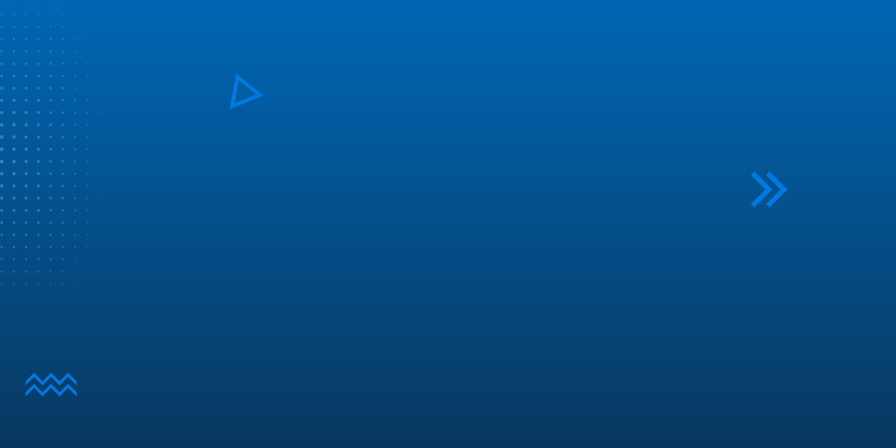
A WebGL 2 fragment shader for this background:

```glsl
#version 300 es
precision highp float;

uniform vec2 u_resolution;
out vec4 fragColor;

#define TOP_COLOR vec3(0.0, 0.402, 0.706)
#define BOTTOM_COLOR vec3(0.031, 0.218, 0.375)
#define ACCENT vec3(0.0, 0.475, 0.89)
#define DOT_COLOR vec3(0.36, 0.66, 0.84)
#define DOT_SPACING 0.0273
#define DOT_RADIUS 0.0042
#define DOT_EXTENT vec2(0.24, 0.385)
#define ZIGZAG_PERIOD 0.038

// Pixel-wide coverage of a signed distance
float coverage(float dist, float pixel) {
    return clamp(0.5 - dist / pixel, 0.0, 1.0);
}

// Signed distance to the line through a and b, positive on its left
float edgeDistance(vec2 p, vec2 a, vec2 b) {
    vec2 along = normalize(b - a);
    return dot(p - a, vec2(-along.y, along.x));
}

// Mitred outline of a clockwise triangle
float triangleOutline(vec2 p, vec2 a, vec2 b, vec2 c, float halfWidth) {
    float inside = max(edgeDistance(p, a, b),
                   max(edgeDistance(p, b, c), edgeDistance(p, c, a)));
    return abs(inside) - halfWidth;
}

// Right-pointing chevron with its tip at the origin and square ends
float chevron(vec2 p, float armLength, float halfWidth) {
    float across = (p.x + abs(p.y)) * 0.7071;
    float along = (abs(p.y) - p.x) * 0.7071;
    return max(abs(across) - halfWidth, along - armLength);
}

// Three zigzag periods starting at the origin
float zigzag(vec2 p, float halfWidth) {
    float halfPeriod = 0.5 * ZIGZAG_PERIOD;
    float wave = halfPeriod - abs(mod(p.x, ZIGZAG_PERIOD) - halfPeriod);
    float stroke = abs(p.y - wave) * 0.7071 - halfWidth;
    float span = 1.5 * ZIGZAG_PERIOD;
    return max(stroke, abs(p.x - span) - span);
}

// Halftone grid whose dots shrink away from the left edge
float halftone(vec2 p, float pixel) {
    vec2 origin = vec2(0.0038, 0.9945);
    vec2 center = floor((p - origin) / DOT_SPACING + 0.5) * DOT_SPACING + origin;
    vec2 reach = abs(center - vec2(0.0, 0.665)) / DOT_EXTENT;
    float falloff = pow(pow(reach.x, 3.0) + pow(reach.y, 3.0), 1.0 / 3.0);
    float strength = clamp(1.0 - falloff, 0.0, 1.0);
    float radius = DOT_RADIUS * sqrt(strength);
    float visible = min(1.0, 2.0 * radius / pixel);
    return coverage(length(p - center) - radius, pixel) * visible
         * mix(0.25, 0.55, strength);
}

void main() {
    float pixel = 1.0 / u_resolution.y;
    vec2 p = gl_FragCoord.xy * pixel;

    // Vertical gradient and dots
    vec3 color = mix(BOTTOM_COLOR, TOP_COLOR, p.y);
    color = mix(color, DOT_COLOR, halftone(p, pixel));

    // Accent shapes
    float shape = triangleOutline(p, vec2(0.530, 0.828), vec2(0.580, 0.788),
                                  vec2(0.518, 0.763), 0.0041);
    for (int i = 0; i < 2; i++) {
        float k = float(i);
        shape = min(shape, chevron(p - vec2(1.716 + 0.034 * k, 0.577), 0.051, 0.0054));
        shape = min(shape, zigzag(p - vec2(0.057, 0.1445 - 0.0245 * k), 0.0032));
    }
    color = mix(color, ACCENT, coverage(shape, pixel));

    fragColor = vec4(color, 1.0);
}
```
